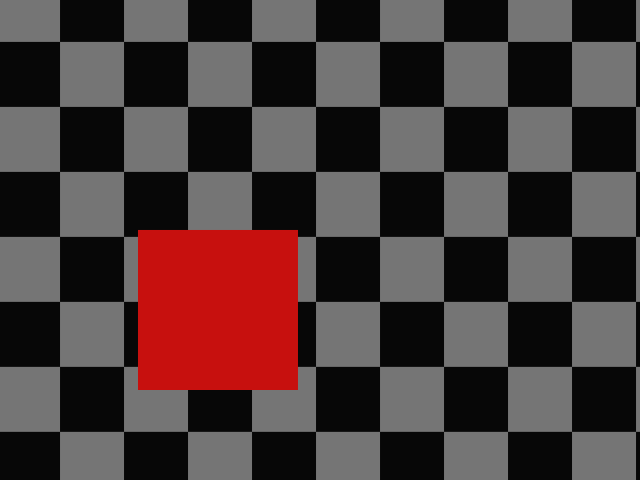
Reproduce this pattern procedurally as a Shadertoy shader.

```glsl
// A red square resting on a flat checkerboard of black and gray tiles.

const vec3 BLACK_TILE = vec3(0.027);
const vec3 GRAY_TILE = vec3(0.46);
const vec3 SQUARE_RED = vec3(0.78, 0.063, 0.055);

// Smooth square wave per axis: +1 and -1 on alternating tiles.
vec2 stripes(vec2 p, vec2 tileSize, vec2 pixel) {
    vec2 triangle = abs(mod(p / tileSize - 0.5, 2.0) - 1.0) - 0.5;
    return clamp(2.0 * triangle * tileSize / pixel, -1.0, 1.0);
}

// 0 on black tiles, 1 on gray tiles.
float checker(vec2 p, vec2 tileSize, vec2 pixel) {
    vec2 wave = stripes(p, tileSize, pixel);
    return 0.5 - 0.5 * wave.x * wave.y;
}

// Coverage of an axis-aligned box with edges one pixel wide.
float boxMask(vec2 p, vec2 halfSize, vec2 pixel) {
    vec2 inside = clamp((halfSize - abs(p)) / pixel + 0.5, 0.0, 1.0);
    return inside.x * inside.y;
}

void mainImage(out vec4 fragColor, in vec2 fragCoord) {
    vec2 uv = fragCoord / iResolution.xy;
    vec2 pixel = 1.0 / iResolution.xy;

    // Board
    vec2 boardCorner = vec2(0.0938, 0.1003);
    vec2 tileSize = vec2(0.1, 0.1354);
    float gray = checker(uv - boardCorner, tileSize, pixel);
    vec3 color = mix(BLACK_TILE, GRAY_TILE, gray);

    // Square
    vec2 squareCenter = vec2(0.3406, 0.3542);
    vec2 squareHalf = vec2(0.125, 0.1667);
    color = mix(color, SQUARE_RED, boxMask(uv - squareCenter, squareHalf, pixel));

    fragColor = vec4(color, 1.0);
}
```
